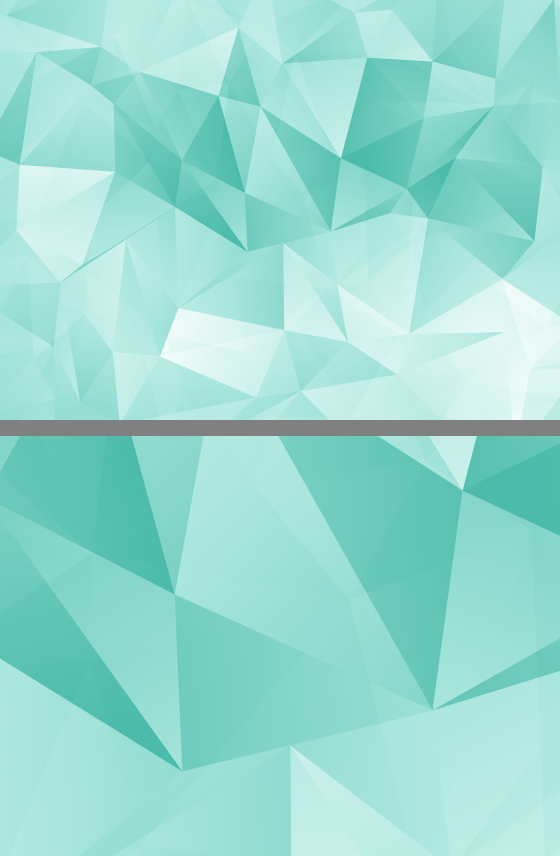
Top, the full canvas; bottom, a detail of the centre.
This background is drawn by a Shadertoy shader. Its source:

```glsl
// Low-poly background: an irregular mesh of softly shaded mint-green triangles.

#define CELL 0.158       // mesh spacing, in canvas heights
#define JITTER 0.82      // vertex displacement, in cells
#define ANGLE 0.42       // mesh rotation, in radians
#define FACET 0.44       // tone spread between triangles
#define SLOPE 0.17       // tone gradient inside a triangle
#define OVERLAY 0.16     // strength of the faint second mesh
#define BASE_TONE 0.50   // overall lightness
#define DARK vec3(0.30, 0.735, 0.67)
#define MIDDLE vec3(0.66, 0.90, 0.865)
#define LIGHT vec3(0.94, 0.985, 0.98)

vec2 hash2(vec2 p) {
    vec3 q = fract(p.xyx * vec3(0.1031, 0.1030, 0.0973));
    q += dot(q, q.yzx + 33.33);
    return fract((q.xx + q.yz) * q.zy);
}

float cross2(vec2 a, vec2 b) { return a.x * b.y - a.y * b.x; }

vec2 meshVertex(vec2 node, float seed) {
    return node + JITTER * (hash2(node + seed) - 0.5);
}

// Signed distance to the line a-b, positive to its left
float edgeDistance(vec2 p, vec2 a, vec2 b) {
    return cross2(normalize(b - a), p - a);
}

// Adds one triangle: xy = centre, z = local shade, w = coverage
void addTriangle(inout vec4 sum, vec2 p, vec2 a, vec2 b, vec2 c, vec2 id, float pixel) {
    float side = sign(cross2(b - a, c - a));
    float d = side * edgeDistance(p, a, b);
    d = min(d, side * edgeDistance(p, b, c));
    d = min(d, side * edgeDistance(p, c, a));
    float cover = clamp(d / pixel + 0.5, 0.0, 1.0);
    vec2 centre = (a + b + c) / 3.0;
    vec2 rnd = hash2(id);
    float turn = 6.2832 * rnd.y;
    float slope = dot(p - centre, vec2(cos(turn), sin(turn)));
    sum += cover * vec4(centre, FACET * (rnd.x - 0.5) + SLOPE * slope, 1.0);
}

// True when a and b lie on opposite sides of the line from-to
bool separates(vec2 from, vec2 to, vec2 a, vec2 b) {
    return cross2(to - from, a - from) * cross2(to - from, b - from) < 0.0;
}

// Jittered grid of quads, each split along a usable diagonal
vec3 triangleMesh(vec2 pos, float angle, float seed) {
    mat2 turn = mat2(cos(angle), sin(angle), -sin(angle), cos(angle));
    vec2 p = turn * pos / CELL + 20.0;
    float pixel = 1.0 / (iResolution.y * CELL);
    vec4 sum = vec4(0.0);
    for (int j = -1; j <= 1; j++)
    for (int i = -1; i <= 1; i++) {
        vec2 cell = floor(p) + vec2(i, j);
        vec2 a = meshVertex(cell, seed);
        vec2 b = meshVertex(cell + vec2(1, 0), seed);
        vec2 c = meshVertex(cell + vec2(1, 1), seed);
        vec2 d = meshVertex(cell + vec2(0, 1), seed);
        vec2 id = cell + seed + 71.0;
        bool flip = hash2(id + 150.0).x > 0.5;
        bool useAC = separates(a, c, b, d) && (flip || !separates(b, d, a, c));
        if (useAC) {
            addTriangle(sum, p, a, b, c, id, pixel);
            addTriangle(sum, p, a, c, d, id + 307.0, pixel);
        } else {
            addTriangle(sum, p, a, b, d, id, pixel);
            addTriangle(sum, p, b, c, d, id + 307.0, pixel);
        }
    }
    sum /= max(sum.w, 0.001);
    return vec3((sum.xy - 20.0) * CELL * turn, sum.z);
}

float glow(vec2 uv, vec2 centre, vec2 radius) {
    vec2 q = (uv - centre) / radius;
    return exp(-dot(q, q));
}

// Broad light and shade over the canvas
float toneField(vec2 uv) {
    float tone = BASE_TONE;
    tone -= 0.40 * glow(uv, vec2(0.80, 0.60), vec2(0.17, 0.22));
    tone -= 0.26 * glow(uv, vec2(0.38, 0.68), vec2(0.20, 0.16));
    tone -= 0.14 * glow(uv, vec2(0.28, 0.45), vec2(0.22, 0.18));
    tone -= 0.15 * glow(uv, vec2(0.05, 0.72), vec2(0.10, 0.14));
    tone += 0.40 * glow(uv, vec2(0.87, 0.16), vec2(0.28, 0.17));
    tone += 0.34 * glow(uv, vec2(0.36, 0.16), vec2(0.17, 0.12));
    tone += 0.36 * glow(uv, vec2(0.08, 0.50), vec2(0.07, 0.15));
    tone += 0.22 * glow(uv, vec2(0.27, 0.88), vec2(0.14, 0.10));
    return tone;
}

void mainImage(out vec4 fragColor, in vec2 fragCoord) {
    vec2 pos = fragCoord / iResolution.y;
    vec2 aspect = vec2(iResolution.x / iResolution.y, 1.0);
    vec3 facet = triangleMesh(pos, ANGLE, 13.0);
    vec3 veil = triangleMesh(pos, ANGLE + 0.9, 57.0);

    // Facets calm down towards the border
    vec2 uv = facet.xy / aspect;
    vec2 inset = min(uv, 1.0 - uv);
    float contrast = mix(0.45, 1.0, smoothstep(-0.02, 0.14, min(inset.x, inset.y)));
    float tone = toneField(uv) + contrast * facet.z + OVERLAY * veil.z;

    // Three-stop colour ramp
    tone = clamp(tone, 0.0, 1.0);
    vec3 colour = mix(DARK, MIDDLE, min(tone * 2.0, 1.0));
    colour = mix(colour, LIGHT, max(tone * 2.0 - 1.0, 0.0));
    fragColor = vec4(colour, 1.0);
}
```
